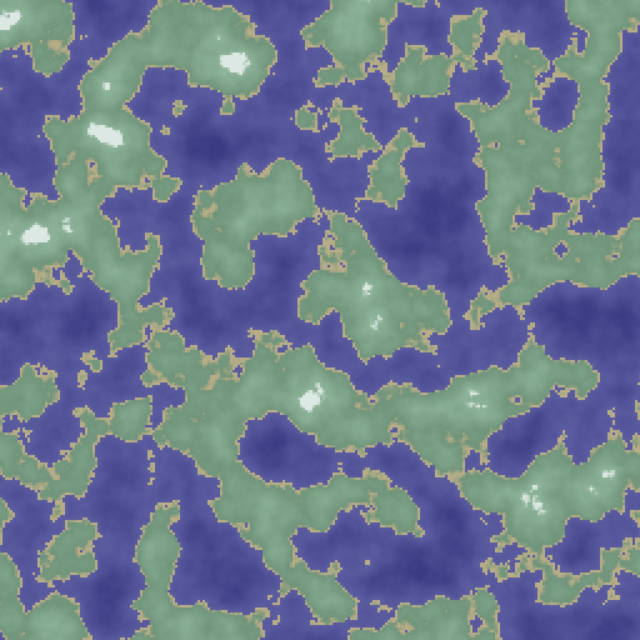
Write a WebGL 1 fragment shader that draws this texture.

```glsl
precision highp float;
// Draws a coarse-celled terrain map: blue seas, sandy coasts, green land and snowy peaks.

uniform vec2 u_resolution;

const float MAP_CELLS = 256.0;   // map cells along the canvas height
const float LAND_SCALE = 7.5;    // largest noise cells along the canvas height
const int OCTAVES = 6;

const vec3 DEEP_SEA = vec3(0.23, 0.23, 0.515);
const vec3 SHALLOW_SEA = vec3(0.36, 0.36, 0.63);
const vec3 SAND = vec3(0.72, 0.68, 0.53);
const vec3 LOW_GRASS = vec3(0.43, 0.575, 0.475);
const vec3 HIGH_GRASS = vec3(0.55, 0.70, 0.60);
const vec3 SNOW = vec3(0.86, 0.91, 0.89);

float hash(vec2 p) {
  vec3 q = fract(vec3(p.xyx) * 0.1031);
  q += dot(q, q.yzx + 33.33);
  return fract((q.x + q.y) * q.z);
}

// Dot product of a random unit gradient at a corner with the offset from it.
float cornerSlope(vec2 corner, vec2 offset) {
  float angle = 6.28319 * hash(corner);
  return dot(vec2(cos(angle), sin(angle)), offset);
}

float gradientNoise(vec2 p) {
  vec2 i = floor(p);
  vec2 f = p - i;
  vec2 s = f * f * f * (f * (f * 6.0 - 15.0) + 10.0);
  vec2 e = vec2(1.0, 0.0);
  float low = mix(cornerSlope(i, f), cornerSlope(i + e.xy, f - e.xy), s.x);
  float high = mix(cornerSlope(i + e.yx, f - e.yx), cornerSlope(i + e.xx, f - e.xx), s.x);
  return mix(low, high, s.y);
}

float fbm(vec2 p, float amplitude) {
  float sum = 0.0;
  for (int i = 0; i < OCTAVES; i++) {
    sum += amplitude * gradientNoise(p);
    p = p * 2.0 + vec2(17.37, 9.61);
    amplitude *= 0.5;
  }
  return sum;
}

// Colour ramp over height, with sea level at zero.
vec3 terrainColor(float height) {
  vec3 sea = mix(SHALLOW_SEA, DEEP_SEA, clamp(-height / 0.75, 0.0, 1.0));
  vec3 grass = mix(LOW_GRASS, HIGH_GRASS, clamp((height - 0.06) / 0.56, 0.0, 1.0));
  vec3 land = mix(SAND, grass, smoothstep(0.02, 0.10, height));
  land = mix(land, SNOW, smoothstep(0.60, 0.66, height));
  return mix(sea, land, step(0.0, height));
}

vec3 cellColor(vec2 cell) {
  vec2 p = (cell + 0.5) / MAP_CELLS * LAND_SCALE;
  return terrainColor(fbm(p + vec2(41.3, 23.7), 1.12));
}

void main() {
  vec2 uv = gl_FragCoord.xy / u_resolution.y;

  // Blend the four nearest cells over a narrow seam to soften their edges.
  vec2 p = uv * MAP_CELLS - 0.5;
  vec2 cell = floor(p);
  vec2 seam = smoothstep(0.15, 0.85, p - cell);
  vec3 bottom = mix(cellColor(cell), cellColor(cell + vec2(1.0, 0.0)), seam.x);
  vec3 top = mix(cellColor(cell + vec2(0.0, 1.0)), cellColor(cell + vec2(1.0, 1.0)), seam.x);

  gl_FragColor = vec4(mix(bottom, top, seam.y), 1.0);
}
```
